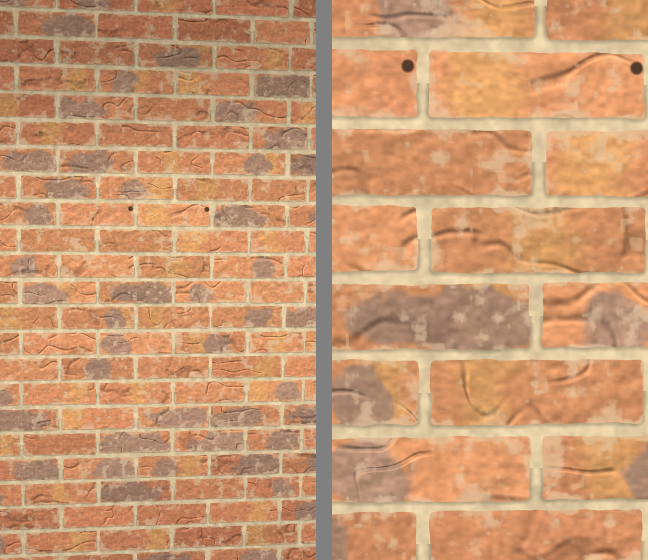
Left: the whole. Right: its middle third, enlarged.
A WebGL 1 fragment shader for this texture:

```glsl
precision highp float;
// Weathered brick wall in running bond, seen slightly askew.
// A projective map turns the canvas into brick columns and courses; each brick
// is a rounded box with hashed tint, smoky patches, creases and mortar dust.
uniform vec2 u_resolution;

// Projective map from canvas (x right, y down, 0..1) to (column, course)
const vec3 COLUMN_MAP = vec3(3.86, -0.096, -0.193);
const vec3 COURSE_MAP = vec3(-0.415, 19.9, -0.285);
const vec3 DEPTH_MAP = vec3(-0.0414, -0.0728, 1.0);

// Brick layout, lengths in course heights
const float BRICK_LENGTH = 3.0;
const vec2 HALF_JOINT = vec2(0.085, 0.08);
const float CORNER = 0.06;
const float EDGE_WOBBLE = 0.07;
const float CUT_COLUMN = 3.785;   // end of the shortened brick in even courses

// Colours
const vec3 RED_CLAY = vec3(0.76, 0.475, 0.345);
const vec3 ORANGE_CLAY = vec3(0.82, 0.56, 0.385);
const vec3 OCHRE = vec3(0.83, 0.61, 0.38);
const vec3 SMOKE = vec3(0.64, 0.51, 0.43);
const vec3 MORTAR = vec3(0.86, 0.775, 0.62);
const vec3 DUST = vec3(0.88, 0.77, 0.63);
const vec3 HOLE = vec3(0.22, 0.16, 0.13);

// Wear
const float SMOKE_CHANCE = 0.34;
const float OCHRE_CHANCE = 0.5;
const float RELIEF_DEPTH = 0.5;
const float GRAIN = 0.14;
const float HOLE_COURSE = 7.0;

float hash(vec2 p) {
  return fract(sin(dot(p, vec2(127.1, 311.7))) * 43758.5);
}

float noise(vec2 p) {
  vec2 i = floor(p), f = fract(p);
  f = f * f * (3.0 - 2.0 * f);
  return mix(mix(hash(i), hash(i + vec2(1, 0)), f.x),
             mix(hash(i + vec2(0, 1)), hash(i + 1.0), f.x), f.y);
}

float fbm(vec2 p) {
  float sum = 0.0, amp = 0.5;
  for (int i = 0; i < 4; i++) {
    sum += amp * noise(p);
    p = p * 2.03 + 17.3;
    amp *= 0.5;
  }
  return sum;
}

// Thin curved folds pressed into the clay, present only in places
float crease(vec2 p) {
  vec2 warp = vec2(noise(p * 1.7), noise(p * 1.7 + 31.0));
  float n = noise(p * vec2(0.9, 2.4) + warp * 1.3);
  float present = smoothstep(0.42, 0.62, noise(p * vec2(1.1, 1.8) + 53.0));
  return smoothstep(0.09, 0.0, abs(n - 0.5)) * present;
}

float relief(vec2 p) {
  return 0.8 * fbm(p * vec2(3.0, 5.0)) - 0.35 * crease(p);
}

float roundBox(vec2 p, vec2 halfSize) {
  vec2 q = abs(p) - halfSize + CORNER;
  return length(max(q, 0.0)) + min(max(q.x, q.y), 0.0) - CORNER;
}

void main() {
  vec2 uv = gl_FragCoord.xy / u_resolution;
  uv.y = 1.0 - uv.y;
  vec3 h = vec3(uv, 1.0);
  vec2 wall = vec2(dot(COLUMN_MAP, h), dot(COURSE_MAP, h)) / dot(DEPTH_MAP, h);
  vec2 surface = wall * vec2(BRICK_LENGTH, 1.0);
  float pixel = COURSE_MAP.y / u_resolution.y;

  // Locate the brick, its ends and its own coordinates
  float course = floor(wall.y);
  float odd = mod(course, 2.0);
  float along = wall.x - 0.5 * odd;
  float left = floor(along), right = left + 1.0;
  if (odd < 0.5 && left > 2.5) {
    if (along < CUT_COLUMN) right = CUT_COLUMN;
    else { left = CUT_COLUMN; right = left + 1.0; }
  }
  vec2 id = vec2(left, course);
  vec2 q = vec2((along - 0.5 * (left + right)) * BRICK_LENGTH, wall.y - course - 0.5);
  vec2 halfSize = vec2(0.5 * (right - left) * BRICK_LENGTH, 0.5) - HALF_JOINT;
  vec2 jitter = vec2(hash(id + 2.3), hash(id + 4.7)) - 0.5;
  float d = roundBox(q - jitter * vec2(0.05, 0.03), halfSize);
  d += EDGE_WOBBLE * (fbm(surface * 3.0) - 0.47);
  float brickMask = smoothstep(0.7 * pixel, -0.7 * pixel, d);
  vec2 clay = q + 19.0 * vec2(hash(id), hash(id + 8.1));

  // Clay tint: reddish high up, orange in the sunlit middle
  float glow = exp(-dot((uv - vec2(0.6, 0.52)) * vec2(0.9, 2.6),
                        (uv - vec2(0.6, 0.52)) * vec2(0.9, 2.6)));
  vec3 brick = mix(RED_CLAY, ORANGE_CLAY, clamp(glow + 0.5 * (hash(id + 5.0) - 0.5), 0.0, 1.0));
  float cloud = fbm(clay * 2.2);
  float band = abs(q.x - 2.0 * (hash(id + 6.0) - 0.5)) + 0.9 * (cloud - 0.47);
  brick = mix(brick, OCHRE, 0.8 * step(hash(id + 7.0), OCHRE_CHANCE) * smoothstep(0.6, 0.15, band));

  // Smoky patches, more frequent in a few low courses
  float lowBand = exp(-pow((course - 16.5) / 1.8, 2.0));
  float smoky = step(hash(id + 9.0), SMOKE_CHANCE + 0.35 * lowBand);
  vec2 patchCentre = vec2(1.5 * (hash(id + 11.0) - 0.5), 0.1);
  vec2 patchSize = vec2(mix(0.4, 1.5, hash(id + 12.0)), 0.5);
  float patchDist = length((q - patchCentre) / patchSize) + 1.1 * (cloud - 0.47);
  brick = mix(brick, SMOKE, 0.9 * smoky * smoothstep(1.05, 0.8, patchDist));

  // Relief lit from the upper left, creases, grain and pale dust
  float slope = relief(clay) - relief(clay - vec2(0.035, 0.055));
  float grain = noise(surface * 13.0) - 0.5;
  brick *= 1.0 + RELIEF_DEPTH * slope - 0.14 * crease(clay) + GRAIN * grain;
  brick *= 0.93 + 0.14 * hash(id + 13.0);
  float dust = smoothstep(0.55, 0.75, fbm(surface * 4.0 + 40.0) + 0.18 * smoothstep(-0.15, 0.0, d));
  dust += 0.6 * smoothstep(0.86, 0.95, noise(surface * 8.0 + 70.0));
  brick = mix(brick, DUST, 0.6 * min(dust, 1.0));

  // Mortar, shaded just beneath each brick
  vec3 mortar = MORTAR * (0.88 + 0.24 * fbm(surface * 5.0 + 90.0) + 0.08 * grain);
  mortar *= 1.0 - 0.2 * smoothstep(0.07, 0.0, d) * step(0.0, q.y);
  vec3 color = mix(mortar, brick, brickMask);

  // Small drilled holes beside two joints
  vec2 holeAt = vec2(1.43 + step(2.0, wall.x), HOLE_COURSE + 0.28);
  float holeDist = length((wall - holeAt) * vec2(BRICK_LENGTH, 1.0));
  color = mix(color, HOLE, 0.85 * smoothstep(0.09 + pixel, 0.06, holeDist));

  // Broad daylight falloff
  float light = mix(0.82, 1.0, smoothstep(0.08, 0.36, uv.y));
  light *= mix(1.0, 0.94, smoothstep(0.6, 1.0, uv.y));
  gl_FragColor = vec4(color * (light + 0.05 * glow), 1.0);
}
```
